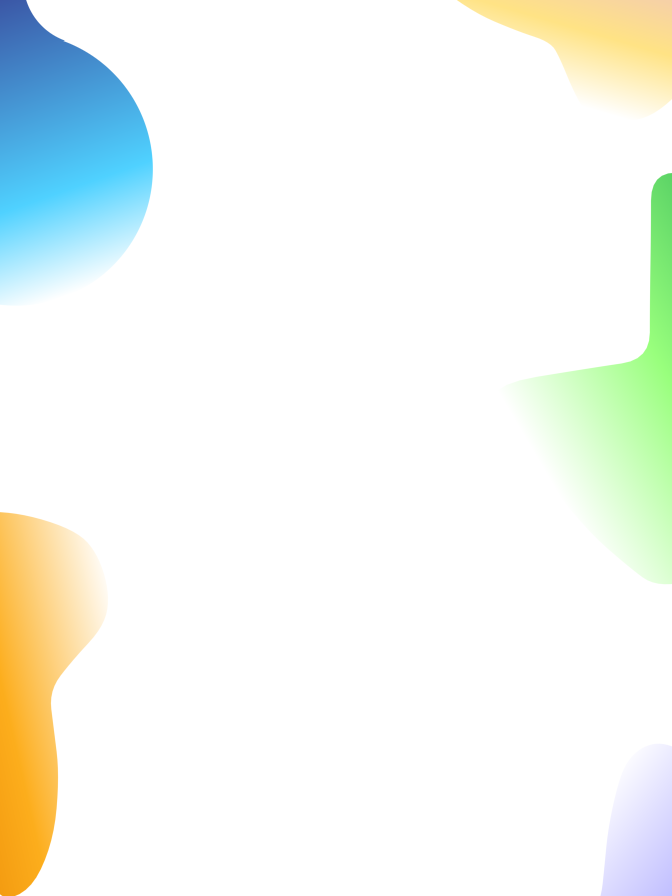
Write a Shadertoy shader that draws this background.

```glsl
// Soft colour blobs around the rim of a white sheet.
// Four outlines are closed quadratic B-splines, one is a circle with a filleted
// neck; each is filled by a slanted three-stop gradient that fades to white.

// Layout units spanning the canvas, measured from its top left corner
const vec2 GRID = vec2(576.0, 768.0);
const int KNOTS = 13;
const int STEPS = 6;

const vec3 PAPER       = vec3(1.0);
const vec3 NAVY        = vec3(0.23, 0.34, 0.65);
const vec3 CYAN        = vec3(0.31, 0.82, 1.00);
const vec3 PEACH       = vec3(0.96, 0.81, 0.67);
const vec3 YELLOW      = vec3(1.00, 0.89, 0.52);
const vec3 LEAF        = vec3(0.36, 0.83, 0.40);
const vec3 LIME        = vec3(0.60, 1.00, 0.49);
const vec3 AMBER       = vec3(0.95, 0.60, 0.06);
const vec3 ORANGE      = vec3(0.99, 0.68, 0.11);
const vec3 LILAC       = vec3(0.75, 0.74, 1.00);
const vec3 PALE_LILAC  = vec3(0.87, 0.865, 1.00);

// Gradient axes, and the deep / bright / paper stops along them
const vec2 BLUE_AXIS   = vec2(0.33, 0.94);
const vec3 BLUE_STOPS  = vec3(0.0, 172.0, 257.0);
const vec2 SUN_AXIS    = vec2(-0.28, 0.96);
const vec3 SUN_STOPS   = vec3(-165.0, -115.0, -52.0);
const vec2 GREEN_AXIS  = vec2(-0.85, 0.5);
const vec3 GREEN_STOPS = vec3(-415.0, -325.0, -195.0);
const vec2 AMBER_AXIS  = vec2(0.97, -0.22);
const vec3 AMBER_STOPS = vec3(-175.0, -128.0, -16.0);
const vec2 LILAC_AXIS  = vec2(0.8, 0.6);
const vec3 LILAC_STOPS = vec3(925.0, 870.0, 815.0);

// Blue disc and the circle that hollows its neck
const vec2 DISC_CENTER = vec2(14.0, 145.0);
const float DISC_RADIUS = 117.0;
const vec2 NECK_CENTER = vec2(74.0, -16.0);
const float NECK_RADIUS = 54.0;

// Control polygons of the spline blobs
const vec2 SUN_BLOB[KNOTS] = vec2[KNOTS](
    vec2(360, -24), vec2(404, 10), vec2(444, 27), vec2(472, 36), vec2(480, 50),
    vec2(491, 77), vec2(503, 99), vec2(532, 105), vec2(560, 100), vec2(592, 70),
    vec2(640, 0), vec2(640, -30), vec2(600, -60));
const vec2 GREEN_BLOB[KNOTS] = vec2[KNOTS](
    vec2(600, 148), vec2(558, 148), vec2(558, 196), vec2(557, 262), vec2(557, 308),
    vec2(509, 315), vec2(411, 331), vec2(440, 375), vec2(500, 452), vec2(540, 487),
    vec2(562, 503), vec2(600, 497), vec2(640, 322));
const vec2 AMBER_BLOB[KNOTS] = vec2[KNOTS](
    vec2(-20, 438), vec2(20, 440), vec2(66, 455), vec2(84, 475), vec2(94, 508),
    vec2(90, 536), vec2(62, 566), vec2(42, 592), vec2(46, 624), vec2(51, 664),
    vec2(46, 722), vec2(24, 768), vec2(-14, 772));
const vec2 LILAC_BLOB[KNOTS] = vec2[KNOTS](
    vec2(500, 800), vec2(515, 772), vec2(518, 744), vec2(521, 712), vec2(528, 678),
    vec2(536, 654), vec2(550, 640), vec2(568, 636), vec2(590, 646), vec2(630, 700),
    vec2(640, 760), vec2(620, 820), vec2(540, 820));

// Signed distance to a closed quadratic B-spline, negative inside
float splineDistance(vec2 p, vec2 knots[KNOTS]) {
    vec2 lo = knots[0], hi = knots[0];
    for (int i = 1; i < KNOTS; i++) {
        lo = min(lo, knots[i]);
        hi = max(hi, knots[i]);
    }
    vec2 outside = max(lo - p, p - hi);
    if (max(outside.x, outside.y) > 4.0) return max(outside.x, outside.y);

    float nearest = 1e9, side = 1.0;
    for (int i = 0; i < KNOTS; i++) {
        vec2 ctrl = knots[i];
        vec2 start = 0.5 * (knots[(i + KNOTS - 1) % KNOTS] + ctrl);
        vec2 end = 0.5 * (ctrl + knots[(i + 1) % KNOTS]);
        vec2 a = start;
        for (int k = 1; k <= STEPS; k++) {
            float t = float(k) / float(STEPS);
            vec2 b = mix(mix(start, ctrl, t), mix(ctrl, end, t), t);
            vec2 ab = b - a, ap = p - a;
            vec2 gap = ap - ab * clamp(dot(ap, ab) / dot(ab, ab), 0.0, 1.0);
            nearest = min(nearest, dot(gap, gap));
            // Flip the side at each crossing of a horizontal ray
            if ((a.y > p.y) != (b.y > p.y) && ap.x < ab.x * ap.y / ab.y) side = -side;
            a = b;
        }
    }
    return side * sqrt(nearest);
}

// Disc joined to a flared neck above it
float discDistance(vec2 p) {
    vec2 axis = normalize(NECK_CENTER - DISC_CENTER);
    float beyondAxis = dot(p - DISC_CENTER, vec2(-axis.y, axis.x));
    float neck = max(NECK_RADIUS - length(p - NECK_CENTER), max(beyondAxis, p.y - 100.0));
    return min(length(p - DISC_CENTER) - DISC_RADIUS, neck);
}

// Deep to bright to paper along one axis
vec3 ramp(vec2 p, vec2 axis, vec3 stops, vec3 deep, vec3 bright) {
    float s = dot(p, axis);
    float rise = clamp((s - stops.x) / (stops.y - stops.x), 0.0, 1.0);
    float fade = clamp((s - stops.y) / (stops.z - stops.y), 0.0, 1.0);
    return mix(mix(deep, bright, rise), PAPER, fade);
}

void mainImage(out vec4 fragColor, in vec2 fragCoord) {
    vec2 uv = fragCoord / iResolution.xy;
    vec2 p = vec2(uv.x, 1.0 - uv.y) * GRID;
    float soft = 0.7 * GRID.y / iResolution.y;

    vec3 color = PAPER;
    color = mix(ramp(p, BLUE_AXIS, BLUE_STOPS, NAVY, CYAN), color, smoothstep(-soft, soft, discDistance(p)));
    color = mix(ramp(p, SUN_AXIS, SUN_STOPS, PEACH, YELLOW), color, smoothstep(-soft, soft, splineDistance(p, SUN_BLOB)));
    color = mix(ramp(p, GREEN_AXIS, GREEN_STOPS, LEAF, LIME), color, smoothstep(-soft, soft, splineDistance(p, GREEN_BLOB)));
    color = mix(ramp(p, AMBER_AXIS, AMBER_STOPS, AMBER, ORANGE), color, smoothstep(-soft, soft, splineDistance(p, AMBER_BLOB)));
    color = mix(ramp(p, LILAC_AXIS, LILAC_STOPS, LILAC, PALE_LILAC), color, smoothstep(-soft, soft, splineDistance(p, LILAC_BLOB)));
    fragColor = vec4(color, 1.0);
}
```
